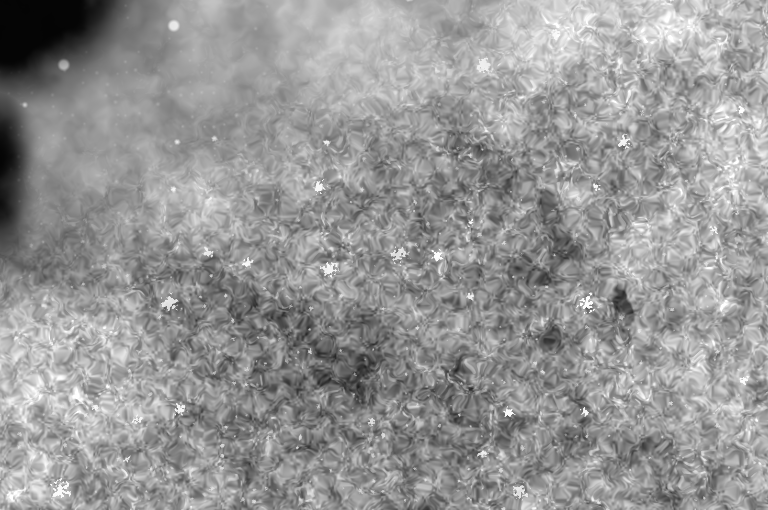
This texture is drawn by a Shadertoy shader. Its source:

```glsl
// Sunlit snow crust in grey: broad light and shade, grainy crystals, scattered
// flakes and one dark fleck. Warped value noise gives the grain; jittered grids
// place the flakes; a slanted focus plane softens the upper left.

const float BASE_TONE = 0.595;
const float LIGHT_GAIN = 0.86;
const float GRAIN_GAIN = 0.88;
const float SPARKLE_GAIN = 0.22;
const float FLAKE_CELL = 0.075;
const float FLAKE_SHARE = 0.19;
const float SPECK_CELL = 0.021;
const float SPECK_SHARE = 0.20;
const vec2 FLECK_POS = vec2(1.217, 0.417);
const float TAU = 6.2831853;
const mat2 TURN = mat2(0.8, 0.6, -0.6, 0.8);

// Integer hash giving two values in 0..1
vec2 hash2(vec2 cell, uint seed) {
    uvec2 v = uvec2(ivec2(cell) + 4096) * 1664525u + 1013904223u + seed * 747796u;
    v.x += v.y * 1664525u;
    v.y += v.x * 1664525u;
    v ^= v >> 16u;
    v.x += v.y * 1664525u;
    v.y += v.x * 1664525u;
    v ^= v >> 16u;
    return vec2(v & 65535u) / 65535.0;
}

float noise(vec2 p, uint seed) {
    vec2 i = floor(p), f = fract(p);
    f = f * f * (3.0 - 2.0 * f);
    float low = mix(hash2(i, seed).x, hash2(i + vec2(1, 0), seed).x, f.x);
    float high = mix(hash2(i + vec2(0, 1), seed).x, hash2(i + vec2(1, 1), seed).x, f.x);
    return mix(low, high, f.y);
}

float blob(vec2 p, vec2 centre, vec2 radius) {
    vec2 d = (p - centre) / radius;
    return exp(-dot(d, d));
}

// Broad light and shade over the snow
float lighting(vec2 p) {
    float t = 0.20 * blob(p, vec2(1.28, 0.98), vec2(0.38, 0.25));
    t += 0.13 * blob(p, vec2(0.62, 0.95), vec2(0.30, 0.20));
    t += 0.11 * blob(p, vec2(1.42, 0.58), vec2(0.24, 0.30));
    t += 0.14 * blob(p, vec2(0.06, 0.24), vec2(0.32, 0.20));
    t += 0.08 * blob(p, vec2(1.46, 0.20), vec2(0.22, 0.14));
    t += 0.06 * blob(p, vec2(0.45, 0.66), vec2(0.25, 0.10));
    t -= 0.19 * blob(p, vec2(0.98, 0.58), vec2(0.28, 0.19));
    t -= 0.18 * blob(p, vec2(0.64, 0.30), vec2(0.28, 0.16));
    t -= 0.12 * blob(p, vec2(0.16, 0.47), vec2(0.20, 0.08));
    t -= 0.12 * blob(p, vec2(0.40, 0.74), vec2(0.18, 0.07));
    t -= 0.13 * blob(p, vec2(1.00, 0.10), vec2(0.50, 0.17));
    t -= 0.10 * blob(p, vec2(1.45, 0.84), vec2(0.16, 0.05));
    return BASE_TONE + LIGHT_GAIN * t;
}

// Octaves of noise; fine ones fade where out of focus
float grain(vec2 p, float focus) {
    float sum = 0.0, freq = 7.0, amp = 0.17;
    for (uint k = 0u; k < 5u; k++) {
        float keep = mix(exp(-freq * 0.02), 1.0, focus);
        sum += amp * keep * (noise(p * freq, k) - 0.5);
        p = TURN * p + 3.7;
        freq *= 2.25;
        amp *= 1.15;
    }
    return sum;
}

// Ragged six-armed flakes, at most one per cell; soft discs out of focus
float flakes(vec2 p, float cell, float share, vec2 sizes, float focus, uint seed) {
    vec2 id = floor(p / cell);
    vec2 pick = hash2(id, seed), look = hash2(id, seed + 1u);
    vec2 d = p - (id + 0.28 + 0.44 * hash2(id, seed + 2u)) * cell;
    float size = mix(sizes.x, sizes.y, look.x * look.x);
    float arms = 0.5 + 0.5 * cos(6.0 * (atan(d.y, d.x + 1e-6) + look.y * TAU));
    float ragged = 0.5 + 0.35 * arms + 1.3 * (noise(TURN * p * 270.0, seed) - 0.5);
    float edge = size * mix(0.55, ragged, focus);
    float soft = 0.6 / iResolution.y + mix(0.0028, 0.0009, focus);
    float cover = 1.0 - smoothstep(edge - soft, edge + soft, length(d));
    return cover * step(pick.x, share) * mix(0.75, 1.0, pick.y);
}

// Small soft dark leaf with a pointed tip
float fleck(vec2 p) {
    vec2 d = p - FLECK_POS;
    d.x += 0.25 * d.y + 0.018 * (noise(p * 90.0, 31u) - 0.5);
    float halfWidth = mix(0.023, -0.007, smoothstep(-0.025, 0.05, d.y));
    float body = 1.0 - smoothstep(-0.006, 0.006, abs(d.x) - halfWidth);
    return body * smoothstep(-0.042, -0.022, d.y);
}

void mainImage(out vec4 fragColor, in vec2 fragCoord) {
    vec2 p = fragCoord / iResolution.y;
    float focus = smoothstep(-0.15, 0.34, 0.52 + 0.5 * p.x - p.y);
    vec2 warp = vec2(noise(p * 45.0, 51u), noise(p * 45.0, 52u)) - 0.5;
    vec2 q = TURN * (p + 0.018 * warp);
    float mottle = grain(q, focus);
    float tone = lighting(p) + GRAIN_GAIN * mottle;

    // Clustered bright crystals
    float cluster = smoothstep(0.45, 0.85, noise(q * 24.0, 11u));
    float crystal = smoothstep(0.5, 0.95, noise(TURN * q * 165.0, 12u));
    tone += SPARKLE_GAIN * cluster * crystal * mix(0.1, 1.0, focus);

    // Deep ragged shadow at the upper left
    float shade = max(blob(p, vec2(0.02, 1.03), vec2(0.25, 0.20)),
                      0.66 * blob(p, vec2(-0.01, 0.67), vec2(0.08, 0.18)));
    float cloud = noise(q * 9.0, 61u) + 0.6 * noise(q * 21.0, 62u) - 0.8;
    shade *= 1.0 + 0.5 * cloud + mottle;
    float lit = 1.0 - smoothstep(0.08, 0.72, shade);
    tone *= mix(0.03, 1.0, lit);

    // Flakes, specks and the fleck
    float bright = flakes(p, FLAKE_CELL, FLAKE_SHARE, vec2(0.007, 0.020), focus, 20u);
    float specks = flakes(p + 0.013, SPECK_CELL, SPECK_SHARE, vec2(0.0015, 0.005), focus, 40u);
    tone = mix(tone, 1.0, bright * lit * mix(0.85, 1.0, focus));
    tone = mix(tone, 0.93, specks * lit * mix(0.3, 0.8, focus));
    tone = mix(tone, 0.22 + 0.5 * mottle, 0.9 * fleck(p));

    fragColor = vec4(vec3(clamp(tone, 0.0, 1.0)), 1.0);
}
```
